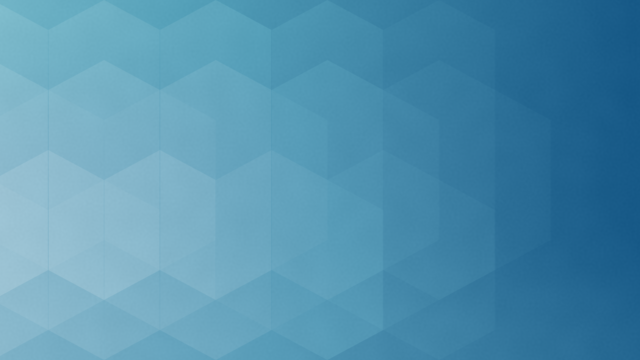
This background is drawn by a Shadertoy shader. Its source:

```glsl
// Pale-to-deep blue wash under overlapping, translucent hexagon panels.
// Each panel is a row of hexagons running left and ending in a broad one;
// every panel covering a point moves it towards the pale end of the ramp.

#define ROWS 12.0          // lattice rows per canvas height
#define COLUMN 0.1551      // lattice column width, in canvas heights
#define FIRST_COLUMN 0.134 // position of lattice column zero
#define PANEL_STEP 0.032   // lightening given by one panel
#define GRAIN 0.012        // strength of the paper texture
#define PALE vec3(0.61, 0.765, 0.83)
#define MIDDLE vec3(0.34, 0.61, 0.72)
#define DEEP vec3(0.09, 0.35, 0.53)

const int PANELS = 11;

// Last column, centre row, half width of the end hexagon, half height
const vec4 panels[PANELS] = vec4[PANELS](
    vec4(2, 5, 1, 2), vec4(1, 4, 1, 2), vec4(2, 5, 1, 4), vec4(3, 6, 2, 4),
    vec4(3, 6, 1, 6), vec4(4, 3, 2, 4), vec4(5, 6, 2, 4), vec4(5, 6, 1, 6),
    vec4(6, 4, 2, 3), vec4(7, 6, 1, 6), vec4(7, 6, 2, 4));

// Pointed hexagon in lattice units, negative inside
float hexagon(vec2 p, float halfWidth, float halfHeight) {
    p = abs(p);
    return max(p.x - halfWidth, 0.707 * (p.x + p.y - halfHeight));
}

// Hexagons repeated to the left, joined with the end hexagon
float panelDistance(vec2 p, vec4 panel) {
    vec2 q = p - panel.xy;
    float endHexagon = hexagon(q, panel.z, panel.w);
    q.x -= 2.0 * min(floor(q.x * 0.5 + 0.5), 0.0);
    return min(endHexagon, hexagon(q, 1.0, panel.w));
}

vec2 randomGradient(vec2 cell) {
    vec3 h = fract(cell.xyx * vec3(0.1031, 0.1030, 0.0973));
    h += dot(h, h.yzx + 33.33);
    return fract((h.xx + h.yz) * h.zy) * 2.0 - 1.0;
}

float gradientNoise(vec2 p) {
    vec2 i = floor(p), f = fract(p);
    vec2 s = f * f * (3.0 - 2.0 * f);
    vec2 e = vec2(0, 1);
    float low = mix(dot(randomGradient(i), f),
                    dot(randomGradient(i + e.yx), f - e.yx), s.x);
    float high = mix(dot(randomGradient(i + e), f - e),
                     dot(randomGradient(i + 1.0), f - 1.0), s.x);
    return mix(low, high, s.y);
}

void mainImage(out vec4 fragColor, in vec2 fragCoord) {
    vec2 uv = fragCoord / iResolution.xy;
    vec2 pos = fragCoord / iResolution.y;
    vec2 lattice = vec2((pos.x - FIRST_COLUMN) / COLUMN, pos.y * ROWS);
    float edge = 0.7 * ROWS / iResolution.y;

    // Broad wash, a little lighter along the bottom and the upper left
    float depth = 0.35 + 0.66 * uv.x;
    depth -= 0.1 * (1.0 - smoothstep(0.0, 0.4, uv.y));
    depth -= 0.06 * smoothstep(0.75, 1.0, uv.y) * (1.0 - uv.x);

    // Translucent panels
    for (int i = 0; i < PANELS; i++) {
        float d = panelDistance(lattice, panels[i]);
        depth -= PANEL_STEP * (1.0 - smoothstep(-edge, edge, d));
    }

    // Colour ramp with a teal cast at the upper left
    depth = clamp(depth, 0.0, 1.0);
    vec3 color = mix(PALE, MIDDLE, min(depth * 2.0, 1.0));
    color = mix(color, DEEP, max(depth * 2.0 - 1.0, 0.0));
    color += vec3(-0.01, 0.03, 0.01) * (1.0 - uv.x) * smoothstep(0.5, 1.0, uv.y);

    // Paper grain: soft mottling and fine specks
    float grain = gradientNoise(pos * 14.0) + gradientNoise(pos * 130.0);
    color += GRAIN * grain;

    fragColor = vec4(color, 1.0);
}
```
